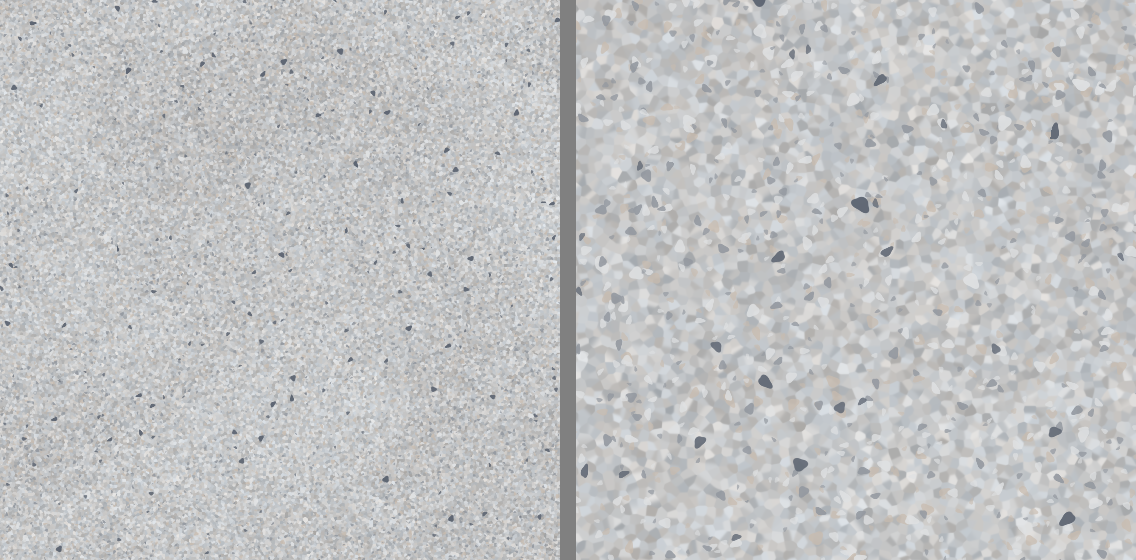
Left, the full canvas; right, a detail of the centre.
This texture is drawn by a Shadertoy shader. Its source:

```glsl
#define BASE_GRAY vec3(0.768, 0.773, 0.777)
#define PALE_CHIP vec3(0.875, 0.882, 0.888)
#define TAN_CHIP vec3(0.785, 0.735, 0.685)
#define BLUE_CHIP vec3(0.575, 0.595, 0.625)
#define DARK_CHIP vec3(0.37, 0.40, 0.45)
#define GRAIN_CELLS 200.0
#define GRAIN_CONTRAST 0.125
#define GRAIN_TINT 0.035
#define CLOUD_SCALE 6.0
#define CLOUD_CONTRAST 0.032

vec3 hash3(vec2 p) {
    vec3 q = fract(p.xyx * vec3(0.1031, 0.1030, 0.0973));
    q += dot(q, q.yxz + 33.33);
    return fract((q.xxy + q.yzz) * q.zyx);
}

// Broad uneven shading from warped, rotated sines, roughly -1 to 1
float clouds(vec2 uv) {
    vec2 q = uv * CLOUD_SCALE + 2.0;
    float sum = 0.0, weight = 0.55;
    for (int i = 0; i < 5; i++) {
        q += 0.6 * sin(q.yx * 0.9 + float(i) * 1.7);
        sum += weight * sin(q.x) * cos(q.y);
        q = mat2(0.8, 0.6, -0.6, 0.8) * q * 1.75;
        weight *= 0.62;
    }
    return sum;
}

// Fine cellular grain: x is lightness, y is warmth
vec2 grain(vec2 uv) {
    vec2 p = uv * GRAIN_CELLS, cell = floor(p), sum = vec2(0.0);
    float total = 0.0;
    for (int y = -1; y <= 1; y++)
    for (int x = -1; x <= 1; x++) {
        vec2 id = cell + vec2(x, y);
        vec2 away = id + hash3(id).xy - p;
        vec3 tone = hash3(id + 517.0);
        float weight = exp(-10.0 * dot(away, away));
        sum += weight * vec2(tone.x + tone.y - 1.0, tone.z - 0.5);
        total += weight;
    }
    return sum / total;
}

// Coverage of scattered, rotated, slightly angular chips
float chips(vec2 uv, float cells, float share, float radius, float seed) {
    vec2 p = uv * cells, cell = floor(p);
    float cover = 0.0, soft = 0.75 / iResolution.y;
    for (int y = -1; y <= 1; y++)
    for (int x = -1; x <= 1; x++) {
        vec2 id = cell + vec2(x, y);
        vec3 place = hash3(id + seed);
        vec3 shape = hash3(id + seed + 291.0);
        if (place.z > share) continue;
        vec2 d = (p - id - place.xy) / cells;
        float turn = 6.2832 * shape.x;
        d = mat2(cos(turn), -sin(turn), sin(turn), cos(turn)) * d;
        d.y *= mix(1.1, 2.0, shape.y);
        float angle = atan(d.y, d.x + 1e-7);
        float size = radius * mix(0.4, 1.0, shape.z * shape.z);
        size *= 1.0 + 0.15 * sin(3.0 * angle + 9.0 * shape.y);
        float mask = 1.0 - smoothstep(-soft, soft, length(d) - size);
        cover = max(cover, mask * mix(0.65, 1.0, shape.z));
    }
    return cover;
}

void mainImage(out vec4 fragColor, in vec2 fragCoord) {
    vec2 uv = fragCoord / iResolution.y;
    float cloud = clouds(uv);
    float clump = clamp(0.9 - 0.6 * cloud, 0.35, 1.6);

    // Cement ground with cool light areas and warm dull ones
    vec3 color = BASE_GRAY + CLOUD_CONTRAST * cloud * vec3(0.85, 1.0, 1.1);
    vec2 speckle = grain(uv);
    color += GRAIN_CONTRAST * speckle.x;
    color += GRAIN_TINT * speckle.y * vec3(1.0, 0.0, -1.0);

    // Small aggregate
    color = mix(color, TAN_CHIP, 0.75 * chips(uv, 105.0, 0.22, 0.0042, 11.0));
    color = mix(color, PALE_CHIP, 0.85 * chips(uv, 120.0, 0.22, 0.0042, 47.0));
    color = mix(color, BLUE_CHIP, 0.9 * chips(uv, 125.0, 0.18 * clump, 0.0036, 83.0));

    // Sparse larger stones
    color = mix(color, PALE_CHIP, chips(uv, 42.0, 0.06 * clump, 0.0066, 131.0));
    color = mix(color, DARK_CHIP, chips(uv, 44.0, 0.13 * clump, 0.0062, 179.0));

    fragColor = vec4(clamp(color, 0.0, 1.0), 1.0);
}
```
